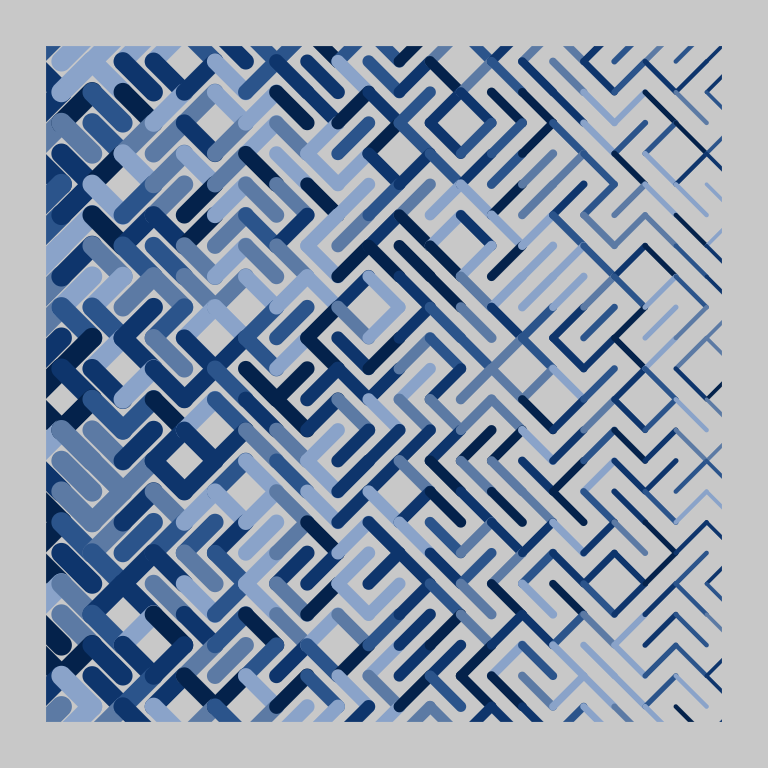
Give the GLSL for this pattern, as a Shadertoy shader.

```glsl
// A framed maze of diagonal strokes on pale grey, in five blues.
// Each grid cell draws one round-capped diagonal, flipped by a hash;
// the strokes thin out from left to right and lower ones overlap upper ones.

#define CELLS 25.0        // grid cells across the canvas
#define MARGIN 0.06       // plain border, in canvas units
#define RADIUS_LEFT 0.34  // stroke radius at the left, in cells
#define RADIUS_RIGHT 0.06 // stroke radius at the right, in cells
#define TONE_SCALE 0.45   // frequency of the tone clusters
#define TONE_JITTER 0.5   // tone variation between neighbours
#define SEED 17.0

const vec3 PAPER = vec3(0.784);

float hash(vec2 p) {
    uvec2 q = uvec2(ivec2(p + SEED) + 64);
    uint h = q.x * 374761393u + q.y * 668265263u;
    h = (h ^ (h >> 13)) * 1274126177u;
    h ^= h >> 16;
    return float(h & 65535u) / 65536.0;
}

float valueNoise(vec2 p) {
    vec2 i = floor(p), f = fract(p);
    f = f * f * (3.0 - 2.0 * f);
    return mix(mix(hash(i), hash(i + vec2(1, 0)), f.x),
               mix(hash(i + vec2(0, 1)), hash(i + vec2(1, 1)), f.x), f.y);
}

float segmentDistance(vec2 p, vec2 a, vec2 b) {
    vec2 pa = p - a, ba = b - a;
    return length(pa - ba * clamp(dot(pa, ba) / dot(ba, ba), 0.0, 1.0));
}

vec3 palette(float t) {
    if (t < 0.16) return vec3(0.015, 0.135, 0.295);
    if (t < 0.41) return vec3(0.055, 0.208, 0.425);
    if (t < 0.62) return vec3(0.170, 0.330, 0.545);
    if (t < 0.82) return vec3(0.360, 0.480, 0.645);
    return vec3(0.540, 0.640, 0.790);
}

// Tones gather in loose clusters, with a jitter per cell
vec3 strokeColor(vec2 cell) {
    float cluster = valueNoise(cell * TONE_SCALE + 40.0);
    float jitter = TONE_JITTER * (hash(cell + 90.0) - 0.5);
    return palette(fract(2.0 * cluster + jitter));
}

float strokeDistance(vec2 p, vec2 cell) {
    float flip = step(0.5, hash(cell));
    float across = (cell.x + 0.5) / CELLS;
    float progress = (across - MARGIN) / (1.0 - 2.0 * MARGIN);
    float radius = mix(RADIUS_LEFT, RADIUS_RIGHT, clamp(progress, 0.0, 1.0));
    return segmentDistance(p, cell + vec2(0.0, flip),
                           cell + vec2(1.0, 1.0 - flip)) - radius;
}

void mainImage(out vec4 fragColor, in vec2 fragCoord) {
    float side = min(iResolution.x, iResolution.y);
    vec2 uv = (fragCoord - 0.5 * iResolution.xy) / side + 0.5;
    vec2 p = uv * CELLS;
    vec2 home = floor(p);
    float pixel = CELLS / side;
    vec3 color = PAPER;

    // Paint neighbours column by column, each from top to bottom
    for (int x = -1; x <= 1; x++) {
        for (int y = 1; y >= -1; y--) {
            vec2 cell = home + vec2(x, y);
            float d = strokeDistance(p, cell);
            float cover = clamp(0.5 - d / pixel, 0.0, 1.0);
            color = mix(color, strokeColor(cell), cover);
        }
    }

    // Square crop inside the border
    vec2 edge = abs(uv - 0.5) - (0.5 - MARGIN);
    float inside = clamp(0.5 - max(edge.x, edge.y) * side, 0.0, 1.0);
    fragColor = vec4(mix(PAPER, color, inside), 1.0);
}
```
